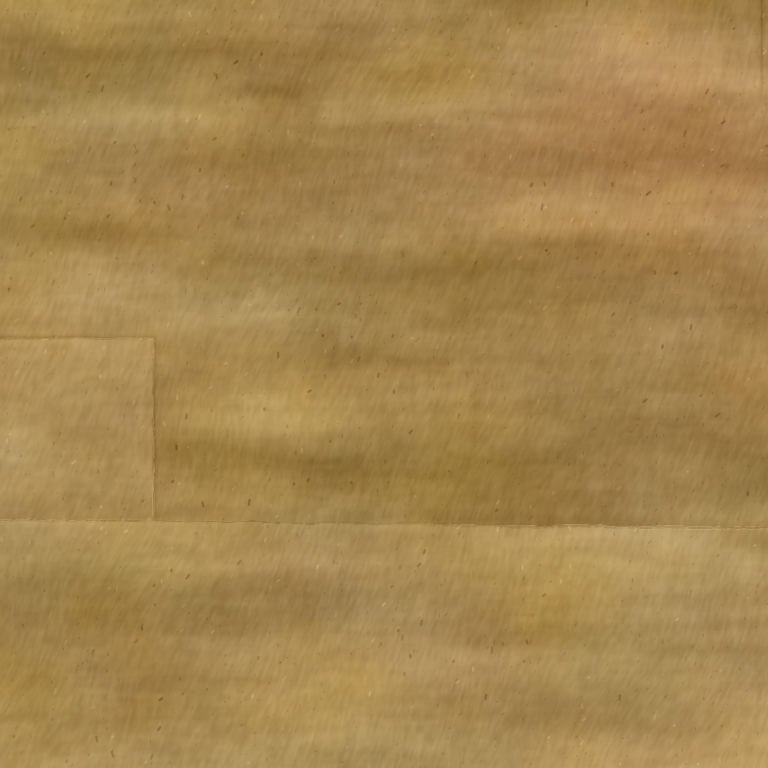
This texture is drawn by a WebGL 2 fragment shader. Its source:

```glsl
#version 300 es
precision highp float;
uniform vec2 u_resolution;
out vec4 fragColor;

vec2 hash2(vec2 cell) {
  uvec2 q = uvec2(ivec2(cell) + 32768);
  q = q * 1664525u + 1013904223u;
  q.x += q.y * 1664525u;
  q.y += q.x * 1664525u;
  q ^= q >> 16u;
  q.x += q.y * 1664525u;
  q.y += q.x * 1664525u;
  q ^= q >> 16u;
  return vec2(q & 65535u) / 65535.0;
}

float noise(vec2 p) {
  vec2 i = floor(p), f = fract(p);
  f = f * f * (3.0 - 2.0 * f);
  float low = mix(hash2(i).x, hash2(i + vec2(1, 0)).x, f.x);
  float high = mix(hash2(i + vec2(0, 1)).x, hash2(i + vec2(1, 1)).x, f.x);
  return mix(low, high, f.y);
}

// Layered noise centred on zero
float fbm(vec2 p) {
  float sum = 0.0, amp = 0.5;
  for (int i = 0; i < 5; i++) {
    sum += amp * (noise(p) - 0.5);
    p = p * 2.03 + vec2(17.3, 41.7);
    amp *= 0.52;
  }
  return sum;
}

float smudge(vec2 p, vec2 centre, vec2 radius) {
  vec2 d = (p - centre) / radius;
  return exp(-dot(d, d));
}

// Sparse short slanted flecks, one candidate per cell
float flecks(vec2 p, float scale, float density, float seed) {
  vec2 cell = floor(p * scale);
  float cover = 0.0;
  for (int y = -1; y <= 1; y++)
    for (int x = -1; x <= 1; x++) {
      vec2 id = cell + vec2(x, y);
      vec2 place = hash2(id + seed);
      vec2 kind = hash2(id + seed + 311.0);
      float angle = 0.5 + 1.4 * kind.y;
      vec2 dir = vec2(cos(angle), sin(angle));
      vec2 d = p * scale - id - place;
      float along = max(abs(dot(d, dir)) - 0.16 * place.y, 0.0);
      float across = dot(d, vec2(-dir.y, dir.x));
      float spot = 1.0 - smoothstep(0.02, 0.13, length(vec2(along, across)));
      cover = max(cover, spot * step(kind.x, density) * (0.4 + 0.6 * place.x));
    }
  return cover;
}

void main() {
  vec2 p = gl_FragCoord.xy / u_resolution.y;
  vec2 warped = p + 0.02 * vec2(fbm(p * 9.0), fbm(p * 7.0 + 50.0));

  // Board layout: lower plank and a short inset board end
  float wobble = 0.006 * fbm(p * vec2(30, 12));
  float seam = 0.323 - 0.012 * p.x + wobble;
  float lower = 1.0 - smoothstep(-0.003, 0.003, p.y - seam);
  vec2 inset = abs(p - vec2(0.0, 0.441)) - vec2(0.2, 0.118);
  float edge = max(inset.x, inset.y) + 0.5 * wobble;
  float board = 1.0 - smoothstep(-0.002, 0.002, edge);

  // Long stains, soft clouds and fine slanted fibres
  vec2 shift = vec2(7.0, 3.0) * lower + vec2(13.0, 29.0) * board;
  float tone = 0.20 * fbm(warped * vec2(2.6, 15.0) + shift);
  tone += 0.13 * fbm(warped * vec2(6.0, 9.0) + 80.0);
  tone += 0.06 * fbm(warped * vec2(9.0, 60.0) + 140.0);
  vec2 fibre = vec2(p.x - 0.35 * p.y + 0.03 * noise(p * 6.0), p.y);
  tone += 0.035 * (noise(fibre * vec2(210, 55)) - 0.5);
  tone += 0.03 * (noise(fibre * vec2(330, 120) + 60.0) - 0.5);
  tone += 0.05 * fbm(p * 42.0 + 200.0);

  // Shaded patches and pale bands beside the seam
  tone -= 0.085 * smudge(warped, vec2(0.37, 0.875), vec2(0.06, 0.035));
  tone -= 0.055 * smudge(warped, vec2(0.22, 0.92), vec2(0.32, 0.045));
  tone -= 0.065 * smudge(warped, vec2(0.42, 0.655), vec2(0.18, 0.03));
  tone -= 0.05 * smudge(warped, vec2(0.37, 0.40), vec2(0.16, 0.025));
  tone -= 0.035 * smudge(warped, vec2(0.85, 0.40), vec2(0.25, 0.08));
  tone += 0.045 * smudge(warped, vec2(0.16, 0.845), vec2(0.15, 0.025));
  float below = max(seam - p.y, 0.0);
  tone += lower * 0.055 * exp(-below * 22.0);
  tone -= (1.0 - lower) * (1.0 - board) * 0.02 * exp(-abs(p.y - seam) * 18.0);
  tone += board * (0.035 + 0.25 * (p.y - 0.46));

  // Thin joints at the board end and upper right
  tone -= 0.06 * exp(-abs(edge - 0.002) / 0.0022) * smoothstep(0.32, 0.33, p.y);
  tone -= 0.09 * exp(-abs(p.x - 0.992) / 0.002) * smoothstep(0.86, 0.9, p.y);

  // Pores and bright chips
  float patches = smoothstep(0.25, 0.75, noise(p * 7.0 + 30.0));
  tone -= 0.13 * flecks(p, 52.0, 0.10, 0.0) * patches;
  tone -= 0.07 * flecks(p, 85.0, 0.16, 900.0);
  tone += 0.085 * flecks(p, 60.0, 0.06, 1700.0);

  // Warm and grey shifts over the ochre base
  float warm = smudge(warped, vec2(0.86, 0.80), vec2(0.25, 0.17));
  warm += 0.9 * fbm(p * vec2(5, 8) + 300.0);
  float grey = fbm(p * vec2(7, 10) + 400.0);
  grey += 0.25 * smudge(p, vec2(0.52, 0.74), vec2(0.09, 0.06));
  vec3 colour = vec3(0.65, 0.53, 0.31) + tone * vec3(1.0, 1.02, 0.98);
  colour += warm * vec3(0.03, -0.012, 0.012);
  colour += grey * vec3(-0.03, 0.0, 0.085);
  fragColor = vec4(clamp(colour, 0.0, 1.0), 1.0);
}
```
